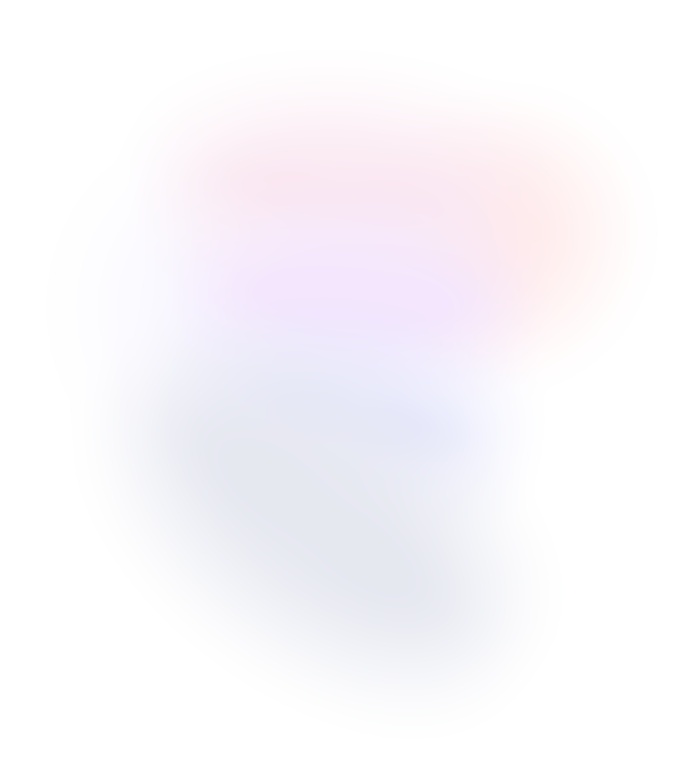
Reproduce this background procedurally as a Shadertoy shader.

```glsl
// A soft pastel cloud on white: six blurred, tilted ellipses are laid
// over one another, from a faint lavender haze to a cool grey base.
// Lengths are in canvas heights, angles in radians.

struct Blob {
    vec2 center;
    vec2 radii;
    float tilt;
    float blur;   // half width of the soft edge
    vec3 color;
};

const vec3 PAPER = vec3(1.0);

// Layers, back to front
const Blob HAZE  = Blob(vec2(0.270, 0.600), vec2(0.110, 0.130),  0.00, 0.140, vec3(0.970, 0.965, 1.000));
const Blob PEACH = Blob(vec2(0.658, 0.688), vec2(0.115, 0.125), -0.50, 0.100, vec3(1.000, 0.925, 0.925));
const Blob PINK  = Blob(vec2(0.449, 0.753), vec2(0.200, 0.095), -0.06, 0.105, vec3(0.980, 0.908, 0.945));
const Blob LILAC = Blob(vec2(0.462, 0.609), vec2(0.185, 0.095), -0.06, 0.090, vec3(0.955, 0.900, 0.992));
const Blob BLUE  = Blob(vec2(0.458, 0.453), vec2(0.168, 0.090), -0.15, 0.100, vec3(0.900, 0.907, 0.988));
const Blob GREY  = Blob(vec2(0.414, 0.323), vec2(0.254, 0.137), -0.64, 0.112, vec3(0.903, 0.910, 0.943));

// Approximate signed distance to an axis-aligned ellipse
float ellipseDistance(vec2 p, vec2 radii) {
    float scaled = length(p / radii);
    float slope = length(p / (radii * radii));
    if (slope < 0.001) return -min(radii.x, radii.y);
    return scaled * (scaled - 1.0) / slope;
}

// Lay one blurred ellipse over the colour below it
vec3 layOver(vec3 below, Blob blob, vec2 p) {
    float c = cos(blob.tilt);
    float s = sin(blob.tilt);
    vec2 offset = p - blob.center;
    vec2 local = vec2(c * offset.x + s * offset.y, c * offset.y - s * offset.x);
    float dist = ellipseDistance(local, blob.radii);
    float coverage = 1.0 - smoothstep(-blob.blur, blob.blur, dist);
    return mix(below, blob.color, coverage);
}

void mainImage(out vec4 fragColor, in vec2 fragCoord) {
    vec2 p = fragCoord / iResolution.y;

    vec3 color = layOver(PAPER, HAZE, p);
    color = layOver(color, PEACH, p);
    color = layOver(color, PINK, p);
    color = layOver(color, LILAC, p);
    color = layOver(color, BLUE, p);
    color = layOver(color, GREY, p);

    fragColor = vec4(color, 1.0);
}
```
